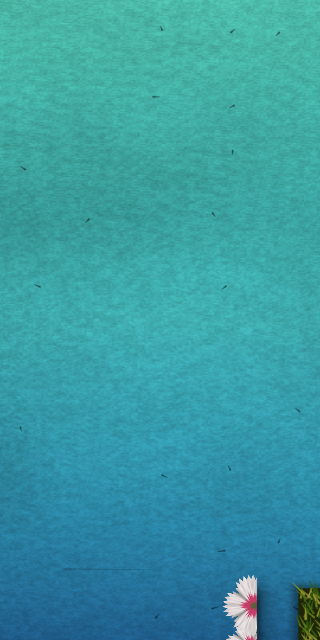
A Shadertoy shader for this background:

```glsl
// Mottled teal paper fading to deep blue, with fibres and dark flecks.
// Layered value noise makes the grain; polar petals and looped tapered
// strokes make the cut flowers and grass along the lower right edge.

const float TAU = 6.28319;

float hash(vec2 p) {
    return fract(sin(dot(p, vec2(127.1, 311.7))) * 43758.5);
}

float valueNoise(vec2 p) {
    vec2 cell = floor(p), f = fract(p);
    f = f * f * (3.0 - 2.0 * f);
    return mix(mix(hash(cell), hash(cell + vec2(1, 0)), f.x),
               mix(hash(cell + vec2(0, 1)), hash(cell + vec2(1, 1)), f.x), f.y);
}

float fbm(vec2 p) {
    float sum = 0.0, gain = 0.5;
    for (int i = 0; i < 4; i++) {
        sum += gain * valueNoise(p);
        p = mat2(1.6, 1.1, -1.1, 1.6) * p + 7.3;
        gain *= 0.5;
    }
    return sum;
}

float glow(vec2 p, vec2 center, vec2 size) {
    vec2 q = (p - center) / size;
    return exp(-dot(q, q));
}

// Coverage of a stroke that narrows from a to b
float stroke(vec2 p, vec2 a, vec2 b, float width, float px) {
    vec2 ab = b - a;
    float t = clamp(dot(p - a, ab) / dot(ab, ab), 0.0, 1.0);
    float d = length(p - a - ab * t) - width * (1.0 - 0.8 * t);
    return 1.0 - smoothstep(-px, px, d);
}

vec3 paperGradient(float height) {
    vec3 stops[7] = vec3[7](
        vec3(0.12, 0.37, 0.55), vec3(0.16, 0.51, 0.64), vec3(0.20, 0.60, 0.67),
        vec3(0.24, 0.66, 0.67), vec3(0.23, 0.64, 0.63), vec3(0.26, 0.68, 0.64),
        vec3(0.30, 0.73, 0.66));
    float s = clamp(height, 0.0, 0.999) * 6.0;
    int i = int(s);
    return mix(stops[i], stops[i + 1], fract(s));
}

vec3 paper(vec2 p, float height) {
    vec3 color = paperGradient(height);
    float tone = 0.10 * (fbm(p * vec2(4.0, 7.0)) - 0.47);
    tone += 0.22 * (fbm(p * vec2(50.0, 95.0)) - 0.47);
    tone += 0.11 * (valueNoise(p * vec2(150.0, 230.0)) - 0.5);
    tone -= 0.07 * glow(p, vec2(0.18, 1.33), vec2(0.35, 0.18));
    tone -= 0.05 * glow(p, vec2(0.52, 1.46), vec2(0.25, 0.10));
    tone -= 0.08 * glow(p, vec2(0.0, 0.6), vec2(0.12, 0.25));
    tone += 0.05 * glow(p, vec2(0.55, 0.95), vec2(0.4, 0.4));
    return color * (1.0 + tone);
}

// One short fibre in some cells of a loose grid
float flecks(vec2 p, float px) {
    vec2 grid = p * 5.0, cell = floor(grid);
    float seed = hash(cell + 3.7);
    vec2 start = cell + 0.3 + 0.4 * vec2(hash(cell + 1.3), hash(cell + 8.1));
    float angle = TAU * hash(cell + 5.9);
    vec2 end = start + 0.10 * vec2(cos(angle), 0.6 * sin(angle));
    return step(0.66, seed) * stroke(grid, start, end, 0.014, px * 5.0);
}

// Fringed five-petal bloom: colour and coverage
vec4 flower(vec2 q, float radius, float tilt, float px) {
    float turn = (atan(q.y, q.x) + tilt) / TAU, r = length(q) / radius;
    float side = abs(fract(turn * 5.0) - 0.5) * 2.0;
    float teeth = abs(fract(turn * 40.0) - 0.5) * 2.0;
    float rim = 1.0 - 0.30 * pow(side, 4.0) - 0.15 * teeth;
    float streak = valueNoise(vec2(abs(fract(turn) - 0.5) * 90.0, r * 3.0));
    vec3 color = vec3(0.90, 0.87, 0.87) * (0.84 + 0.2 * streak);
    color *= 1.0 - 0.30 * smoothstep(0.75, 1.0, side);
    float blush = 1.0 - smoothstep(0.40, 0.60, r + 0.18 * streak + 0.15 * side);
    color = mix(color, vec3(0.76, 0.17, 0.36), blush * 0.9);
    color = mix(color, vec3(0.35, 0.38, 0.22), 1.0 - smoothstep(0.05, 0.16, r));
    float cover = 1.0 - smoothstep(-px, px, (r - rim) * radius);
    return vec4(color, cover);
}

vec3 grass(vec3 color, vec2 p, float left, float top, float px) {
    float body = smoothstep(-px, px, p.x - left) * smoothstep(-px, px, top - p.y);
    color = mix(color, vec3(0.12, 0.15, 0.03), body);
    for (int i = 0; i < 56; i++) {
        float id = float(i);
        vec2 root = vec2(left + 0.005 + 0.08 * hash(vec2(id, 1.0)),
                         -0.03 + (top + 0.015) * hash(vec2(id, 2.0)));
        float lean = TAU * (0.14 + 0.28 * hash(vec2(id, 3.0)));
        vec2 tip = root + (0.02 + 0.03 * hash(vec2(id, 4.0))) * vec2(cos(lean), sin(lean));
        vec3 blade = mix(vec3(0.18, 0.34, 0.05), vec3(0.66, 0.62, 0.20),
                         pow(hash(vec2(id, 5.0)), 2.0));
        color = mix(color, blade, stroke(p, root, tip, 0.0035, px));
    }
    return color;
}

void mainImage(out vec4 fragColor, in vec2 fragCoord) {
    vec2 p = fragCoord / iResolution.x;
    float px = 0.8 / iResolution.x;
    vec3 color = paper(p, fragCoord.y / iResolution.y);
    color *= 1.0 - 0.5 * flecks(p, px);
    color *= 1.0 - 0.2 * stroke(p, vec2(0.2, 0.222), vec2(0.47, 0.220), 0.002, px);
    // Soft shadows beside the cut flowers and grass
    float cut = 0.803;
    float castShadow = exp(-max(p.x - cut, 0.0) / 0.022) * smoothstep(0.76, cut, p.x);
    color *= 1.0 - 0.6 * castShadow * (1.0 - smoothstep(0.13, 0.20, p.y));
    color *= 1.0 - 0.4 * smoothstep(0.89, 0.94, p.x) * (1.0 - smoothstep(0.15, 0.19, p.y));
    // Blooms trimmed along a straight right edge
    float trim = 1.0 - smoothstep(-px, px, p.x - cut);
    vec4 lower = flower(p - vec2(0.785, -0.02), 0.084, 0.05, px);
    vec4 upper = flower(p - vec2(0.794, 0.107), 0.098, 0.05, px);
    color = mix(color, lower.rgb, lower.a * trim);
    color = mix(color, upper.rgb, upper.a * trim);
    fragColor = vec4(grass(color, p, 0.932, 0.162, px), 1.0);
}
```
